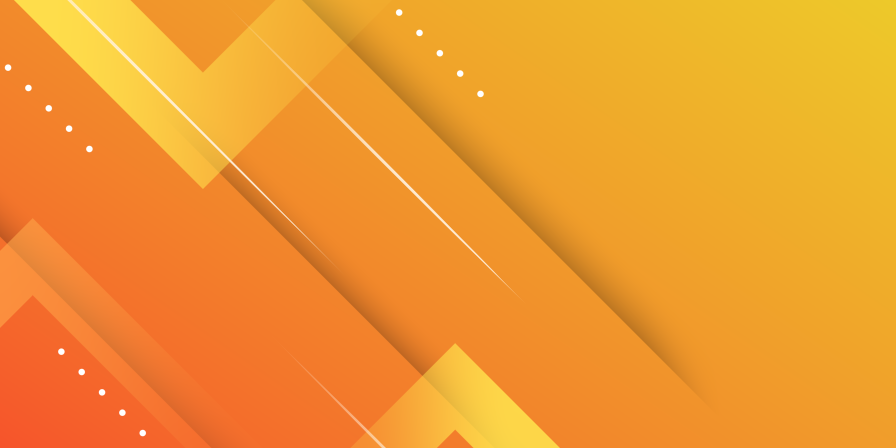
Reproduce this background procedurally as a Shadertoy shader.

```glsl
// Warm diagonal backdrop: a red-orange to yellow gradient with soft slanted
// shadows, translucent chevrons, tapered light streaks and rows of dots.
// Coordinates are in canvas heights; diagonals use the sum x + y.
#define SHADOW_DARKNESS 0.22
#define STREAK_HALF_WIDTH 0.0034
#define DOT_RADIUS 0.0072
#define DOT_STEP 0.0454
#define DOTS_PER_ROW 5

const vec3 RED_ORANGE = vec3(0.965, 0.325, 0.170);
const vec3 GOLD       = vec3(0.930, 0.790, 0.165);
const vec3 LEMON      = vec3(1.000, 0.885, 0.300);
const vec3 APRICOT    = vec3(1.000, 0.660, 0.290);
const vec3 CREAM      = vec3(1.000, 0.950, 0.880);

// Shade that is darkest on the edge x + y = edge and fades to the upper right
float slantedShadow(vec2 p, float edge, float width, float aa) {
    float d = p.x + p.y - edge;
    float falloff = 1.0 - clamp(d / width, 0.0, 1.0);
    return smoothstep(-aa, aa, d) * falloff * falloff;
}

// Right-angled chevron; direction +1 opens upwards, -1 opens downwards
float chevron(vec2 p, vec2 tip, float thickness, float direction, float aa) {
    float h = direction * (p.y - tip.y) - abs(p.x - tip.x);
    return smoothstep(-aa, aa, h) * smoothstep(-aa, aa, thickness - h);
}

// Falling diagonal streak, thin at both ends and faint at its upper one
float streak(vec2 p, float diagonal, float startX, float endX, float aa) {
    float s = clamp((p.x - startX) / (endX - startX), 0.0, 1.0);
    float halfWidth = STREAK_HALF_WIDTH * sin(3.14159 * s);
    float d = abs(p.x + p.y - diagonal) * 0.7071;
    float coverage = clamp((halfWidth - d) / aa + 0.5, 0.0, 1.0);
    return coverage * min(1.0, 2.0 * halfWidth / aa) * smoothstep(-0.1, 0.65, s);
}

// Row of dots descending to the right
float dotRow(vec2 p, vec2 first, float aa) {
    vec2 q = p - first;
    float i = clamp(round((q.x - q.y) / (2.0 * DOT_STEP)), 0.0, float(DOTS_PER_ROW - 1));
    float d = length(q - i * DOT_STEP * vec2(1.0, -1.0)) - DOT_RADIUS;
    return 1.0 - smoothstep(-0.7 * aa, 0.7 * aa, d);
}

void mainImage(out vec4 fragColor, in vec2 fragCoord) {
    vec2 p = fragCoord / iResolution.y;
    vec2 uv = fragCoord / iResolution.xy;
    float aa = 1.0 / iResolution.y;

    // Base gradient
    float t = dot(uv, vec2(0.58, 0.42));
    vec3 color = mix(RED_ORANGE, GOLD, pow(t, 0.87));

    // Slanted shadows
    float shade = slantedShadow(p, 1.674, 0.15, aa) * (1.0 - smoothstep(1.42, 1.62, p.x));
    shade += slantedShadow(p, 1.104, 0.12, aa) * smoothstep(0.32, 0.56, p.x);
    shade += slantedShadow(p, 0.472, 0.13, aa) * (1.0 - 0.5 * smoothstep(0.0, 0.5, p.x));
    color *= 1.0 - SHADOW_DARKNESS * shade;

    // Chevrons, each fading along x
    float topAlpha = mix(0.95, 0.06, smoothstep(0.08, 0.92, p.x));
    color = mix(color, LEMON, topAlpha * chevron(p, vec2(0.453, 0.578), 0.260, 1.0, aa));
    float leftAlpha = mix(0.62, 0.04, smoothstep(-0.05, 0.56, p.x));
    color = mix(color, APRICOT, leftAlpha * chevron(p, vec2(0.073, 0.513), 0.172, -1.0, aa));
    float lowAlpha = mix(0.22, 0.88, smoothstep(0.78, 1.15, p.x));
    color = mix(color, LEMON, lowAlpha * chevron(p, vec2(1.016, 0.234), 0.193, -1.0, aa));

    // Light streaks
    float light = streak(p, 1.155, -0.30, 0.77, aa);
    light = max(light, streak(p, 1.495, 0.48, 1.175, aa));
    light = max(light, streak(p, 0.857, 0.60, 1.28, aa));
    color = mix(color, CREAM, 0.9 * light);

    // Dot rows
    float dots = dotRow(p, vec2(0.018, 0.849), aa);
    dots = max(dots, dotRow(p, vec2(0.891, 0.972), aa));
    dots = max(dots, dotRow(p, vec2(0.137, 0.215), aa));
    color = mix(color, vec3(1.0), dots);

    fragColor = vec4(color, 1.0);
}
```
